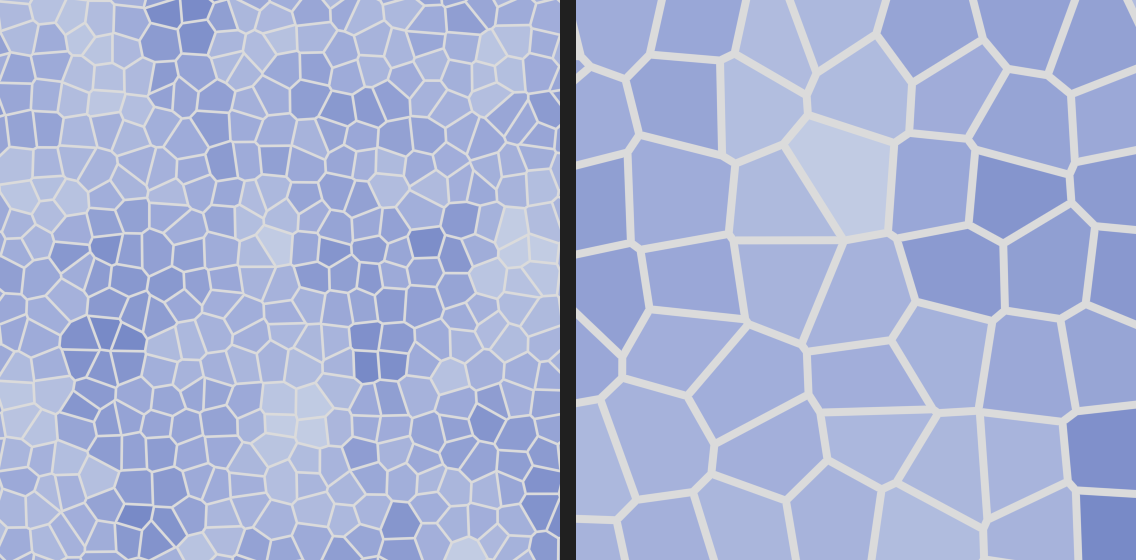
Left: the whole. Right: its middle third, enlarged.
Give the GLSL for this pattern, as a Shadertoy shader.

```glsl
const float CELLS = 19.0;        // cells along the canvas height
const float JITTER = 0.72;       // irregularity of the cell centres
const float HALF_GROUT = 0.045;  // half line width, in cell units

const vec3 DEEP_BLUE = vec3(0.47, 0.54, 0.78);
const vec3 MID_BLUE = vec3(0.62, 0.67, 0.85);
const vec3 PALE_BLUE = vec3(0.76, 0.80, 0.89);
const vec3 GROUT_GREY = vec3(0.86);

vec2 hash2(vec2 p) {
    vec3 q = fract(p.xyx * vec3(0.1031, 0.1030, 0.0973));
    q += dot(q, q.yzx + 33.33);
    return fract((q.xx + q.yz) * q.zy);
}

vec2 cellCentre(vec2 id, float jitter) {
    return id + 0.5 + jitter * (hash2(id + 71.0) - 0.5);
}

// Grid id of the cell whose centre lies nearest to p
vec2 nearestCell(vec2 p, float jitter) {
    vec2 base = floor(p), best = base;
    float bestDist = 1e3;
    for (int y = -1; y <= 1; y++)
    for (int x = -1; x <= 1; x++) {
        vec2 id = base + vec2(x, y);
        vec2 d = cellCentre(id, jitter) - p;
        if (dot(d, d) < bestDist) {
            bestDist = dot(d, d);
            best = id;
        }
    }
    return best;
}

// Distance from p to the closest straight edge of its cell
float edgeDistance(vec2 p, vec2 id, float jitter) {
    vec2 own = cellCentre(id, jitter);
    float dist = 1e3;
    for (int y = -2; y <= 2; y++)
    for (int x = -2; x <= 2; x++) {
        if (x == 0 && y == 0) continue;
        vec2 other = cellCentre(id + vec2(x, y), jitter);
        dist = min(dist, dot(0.5 * (own + other) - p, normalize(other - own)));
    }
    return dist;
}

// Layered sines in turning directions, forming broad soft patches
float patches(vec2 p, float frequency) {
    float sum = 0.0;
    for (int i = 0; i < 5; i++) {
        float angle = 2.4 * float(i) + 0.6;
        vec2 dir = vec2(cos(angle), sin(angle));
        sum += sin(dot(p, dir) * frequency + 1.7 * float(i) + 0.8 * sum);
        frequency *= 1.19;
    }
    return sum;
}

vec3 cellColour(vec2 id, float jitter) {
    float tone = 0.5 + 0.12 * patches(cellCentre(id, jitter), 0.68);
    tone += 0.26 * (hash2(id + 13.0).x - 0.5);
    tone = clamp(tone, 0.0, 1.0);
    vec3 colour = mix(DEEP_BLUE, MID_BLUE, min(2.0 * tone, 1.0));
    return mix(colour, PALE_BLUE, max(2.0 * tone - 1.0, 0.0));
}

void mainImage(out vec4 fragColor, in vec2 fragCoord) {
    vec2 p = fragCoord / iResolution.y * CELLS;
    float pixel = CELLS / iResolution.y;

    vec2 id = nearestCell(p, JITTER);
    float edge = edgeDistance(p, id, JITTER);

    // Grout lines over flat cells, softened across about one pixel
    float fill = smoothstep(-0.7 * pixel, 0.7 * pixel, edge - HALF_GROUT);
    fragColor = vec4(mix(GROUT_GREY, cellColour(id, JITTER), fill), 1.0);
}
```
